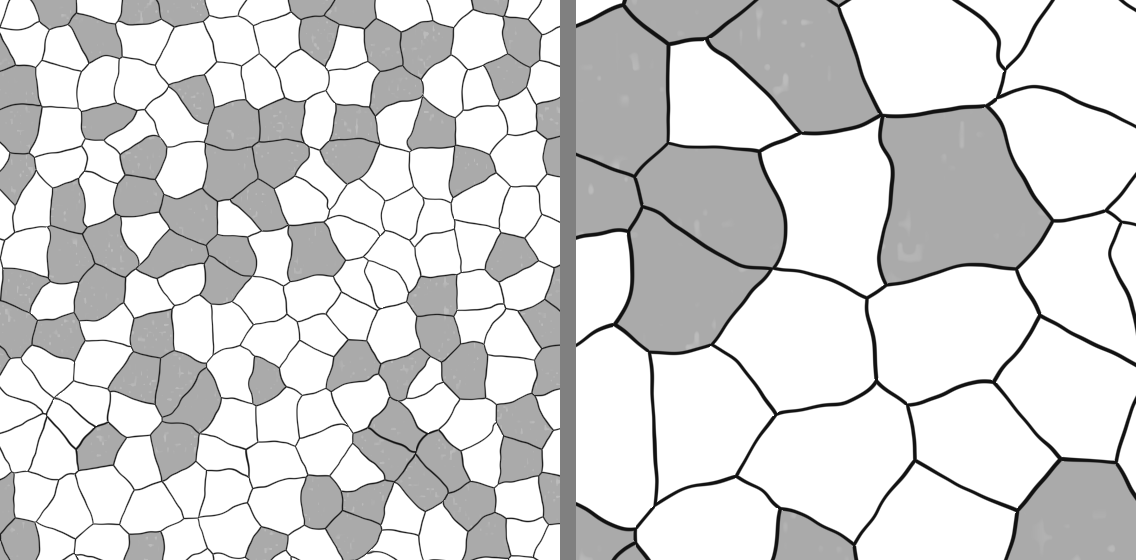
Left, the full canvas; right, a detail of the centre.
A Shadertoy shader for this pattern:

```glsl
const float CELLS = 13.5;          // cells across the canvas
const float INK_HALF_WIDTH = 0.00105;
const vec3 PAPER = vec3(1.0);
const vec3 GREY = vec3(0.665);
const vec3 INK = vec3(0.07);

vec2 hash22(vec2 p) {
    vec3 q = fract(p.xyx * vec3(0.1031, 0.1030, 0.0973));
    q += dot(q, q.yzx + 33.33);
    return fract((q.xx + q.yz) * q.zy);
}

// Value noise: x = value, yz = gradient
vec3 noiseGrad(vec2 p) {
    vec2 i = floor(p), f = fract(p);
    vec2 u = f * f * (3.0 - 2.0 * f);
    vec2 du = 6.0 * f * (1.0 - f);
    float a = hash22(i).x;
    float b = hash22(i + vec2(1, 0)).x;
    float c = hash22(i + vec2(0, 1)).x;
    float d = hash22(i + vec2(1, 1)).x;
    float k = a - b - c + d;
    float value = a + (b - a) * u.x + (c - a) * u.y + k * u.x * u.y;
    return vec3(value, du * (vec2(b - a, c - a) + k * u.yx));
}

vec3 scaledNoise(vec2 p, float frequency, float amplitude) {
    vec3 n = noiseGrad(p * frequency);
    return amplitude * vec3(n.x, n.yz * frequency);
}

// Distance to a cell centre, roughened by noise that belongs to that cell
vec3 cellField(vec2 p, vec2 id, float jitter) {
    vec2 rnd = hash22(id + 40.0);
    vec2 offset = p - id - 0.5 - jitter * (rnd - 0.5);
    float dist = max(length(offset), 1e-4);
    vec2 seed = p + 50.0 + 90.0 * rnd;
    return vec3(dist, offset / dist)
         + scaledNoise(seed, 1.9, 0.27)
         + scaledNoise(seed.yx + 17.0, 5.5, 0.035).xzy;
}

// xy = id of the owning cell, z = distance to its border in cell units
vec3 wobblyCells(vec2 p, float jitter) {
    vec3 nearest = vec3(9.0), second = vec3(9.0);
    vec2 owner = vec2(0.0);
    for (int y = -2; y <= 2; y++)
    for (int x = -2; x <= 2; x++) {
        vec2 id = floor(p) + vec2(x, y);
        vec3 field = cellField(p, id, jitter);
        if (field.x < nearest.x) {
            second = nearest;
            nearest = field;
            owner = id;
        } else if (field.x < second.x) {
            second = field;
        }
    }
    float slope = max(length(second.yz - nearest.yz), 0.6);
    return vec3(owner, (second.x - nearest.x) / slope);
}

// Spreads the filled cells so that few of them touch
float isFilled(vec2 id, float share) {
    float phase = fract(dot(id, vec2(0.39, 0.21)) + 0.5 * hash22(id + 75.0).y);
    return step(phase, share);
}

// Faint pale flecks in the grey wash
float flecks(vec2 uv) {
    float grain = noiseGrad(uv * vec2(190.0, 150.0) + 9.0).x;
    float patches = noiseGrad(uv * 34.0 + 3.0).x;
    return smoothstep(0.72, 0.95, grain) * smoothstep(0.35, 0.8, patches);
}

// Pen pressure: slight variation and a bolder band low on the sheet
float penWidth(vec2 uv, float halfWidth) {
    float pressure = 0.8 + 0.4 * noiseGrad(uv * 45.0 + 5.0).x;
    float band = exp(-pow((uv.y - 0.21) / 0.045, 2.0));
    float patches = smoothstep(0.4, 0.6, noiseGrad(uv * 7.0 + 21.0).x);
    return halfWidth * (pressure + 0.6 * band * patches);
}

void mainImage(out vec4 fragColor, in vec2 fragCoord) {
    float pixel = 1.0 / iResolution.y;
    vec2 uv = fragCoord * pixel;
    vec3 cell = wobblyCells(uv * CELLS + 3.0, 0.72);

    // Cell fill
    vec3 wash = GREY + 0.07 * flecks(uv);
    vec3 color = mix(PAPER, wash, isFilled(cell.xy, 0.325));

    // Ink outline
    float width = penWidth(uv, INK_HALF_WIDTH);
    float border = cell.z / CELLS;
    float line = 1.0 - smoothstep(width - 0.85 * pixel, width + 0.85 * pixel, border);
    color = mix(color, INK, line);

    fragColor = vec4(color, 1.0);
}
```
